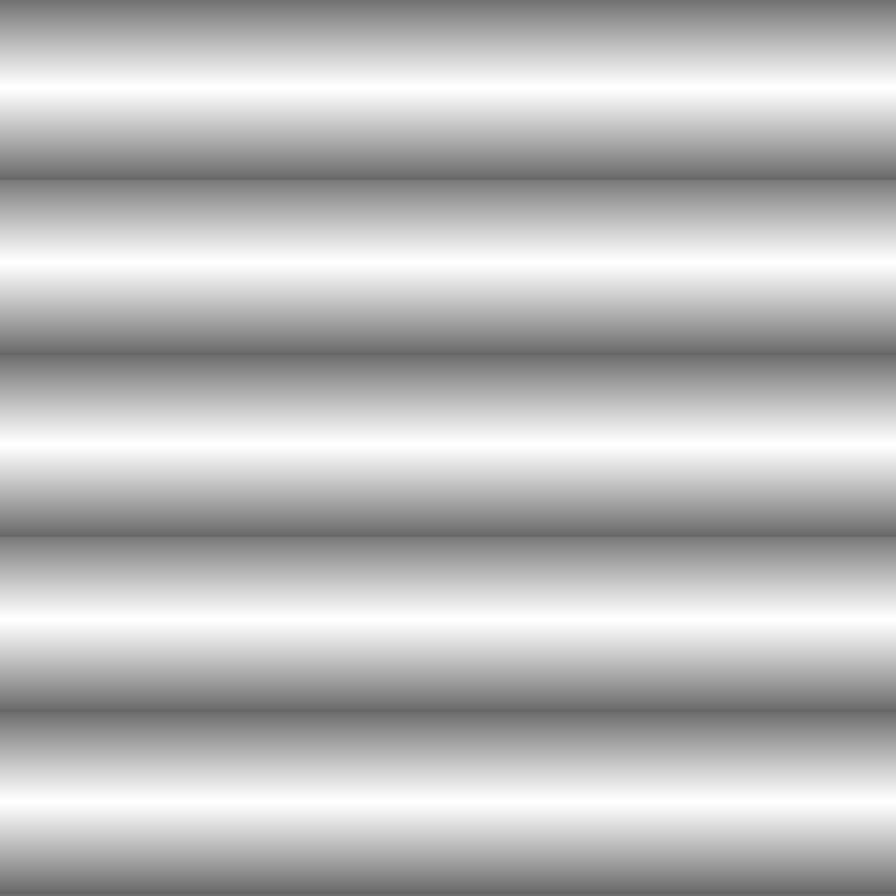
Reproduce this pattern procedurally as a Shadertoy shader.

```glsl
// Five horizontal polished ribs, each shaded from a white ridge to grey creases.
// Wide and narrow ribs alternate; a narrow rib has its upper flank cut short,
// so its top crease is sharp. Three wide and two narrow ribs fill the height.

const float WIDE   = 156.0 / 768.0;   // height of a full rib
const float NARROW = 150.0 / 768.0;   // height of a trimmed rib
const float FLANK  = 0.5 * WIDE;      // ridge to crease
const float SHIFT  = 3.0 / 768.0;     // first crease lies just above the top edge
const float CREASE_BLUR = 0.003;      // softening below each crease
const float RIDGE_ROUND = 0.002;      // rounding of the white ridge
const float CREASE_TONE = 0.4;

// Grey at a distance from the ridge: nearly linear, slightly steeper when dark.
float flankTone(float dist, float flank, float rounding) {
    float u = min((length(vec2(dist, rounding)) - rounding) / flank, 1.0);
    return 1.0 - 0.54 * u - 0.06 * u * u;
}

// Tone of one rib; y runs down from its top crease, the ridge is set from its base.
float ribTone(float y, float height, float flank, float blur) {
    float tone = flankTone(y - (height - flank), flank, RIDGE_ROUND);
    return mix(CREASE_TONE, tone, smoothstep(0.0, blur, y));
}

void mainImage(out vec4 fragColor, in vec2 fragCoord) {
    // Wrapped height measured downwards, then folded into wide-narrow pairs
    float down = fract(1.0 - fragCoord.y / iResolution.y + SHIFT);
    float inPair = mod(down, WIDE + NARROW);

    bool isWide = inPair < WIDE;
    float y = isWide ? inPair : inPair - WIDE;
    float height = isWide ? WIDE : NARROW;

    // Keep the crease softening at least one pixel tall
    float blur = max(CREASE_BLUR, 1.0 / iResolution.y);
    fragColor = vec4(vec3(ribTone(y, height, FLANK, blur)), 1.0);
}
```
